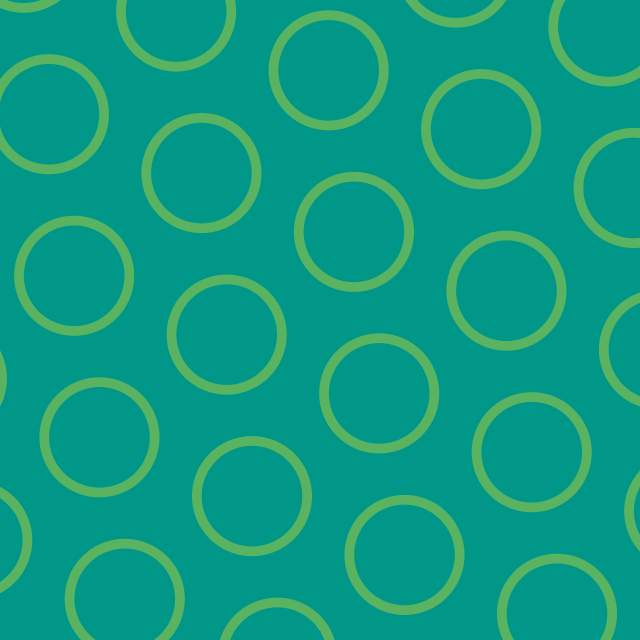
This pattern is drawn by a three.js fragment shader. Its source:

```glsl
varying vec2 vUv;

float cross2(vec2 a, vec2 b) {
  return a.x * b.y - a.y * b.x;
}

// Offset from the centre of the slanted lattice cell holding p
vec2 latticeOffset(vec2 p, vec2 stepA, vec2 stepB) {
  vec2 cell = vec2(cross2(p, stepB), cross2(stepA, p)) / cross2(stepA, stepB);
  vec2 local = fract(cell + 0.5) - 0.5;
  return local.x * stepA + local.y * stepB;
}

// Signed distance to a ring centred on the origin
float ringDistance(vec2 p, float radius, float lineWidth) {
  return abs(length(p) - radius) - 0.5 * lineWidth;
}

float coverage(float dist, float pixel) {
  return clamp(0.5 - dist / pixel, 0.0, 1.0);
}

void main() {
  vec3 teal = vec3(0.0, 0.592, 0.533);
  vec3 green = vec3(0.353, 0.702, 0.38);

  // Lattice steps and the centre of one ring
  vec2 stepA = vec2(0.2383, -0.0919);
  vec2 stepB = vec2(0.0395, -0.2524);
  vec2 anchor = vec2(0.3542, 0.4772);

  vec2 offset = latticeOffset(vUv - anchor, stepA, stepB);
  float ring = ringDistance(offset, 0.0862, 0.0152);

  // Pixel size from the continuous coordinate keeps cell borders clean
  float pixel = max(fwidth(vUv.x), 1e-5);
  gl_FragColor = vec4(mix(teal, green, coverage(ring, pixel)), 1.0);
}
```
